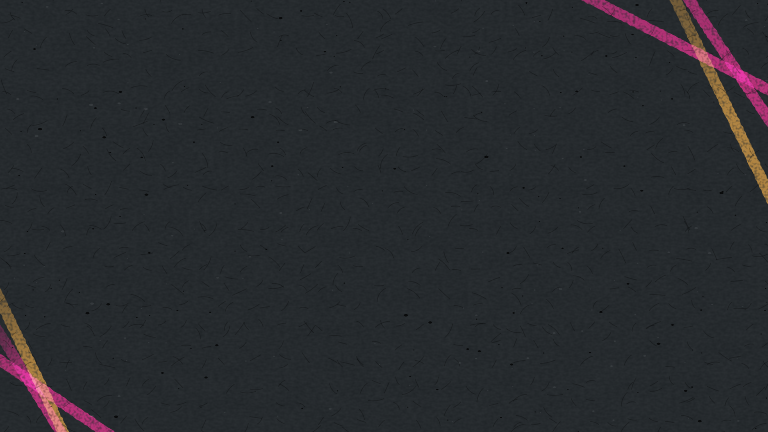
Give the GLSL for this background, as a WebGL 2 fragment shader.

```glsl
#version 300 es
precision highp float;

uniform vec2 u_resolution;
out vec4 fragColor;

#define PAPER vec3(0.147, 0.165, 0.178)
#define PINK vec3(0.66, 0.035, 0.35)
#define GOLD vec3(0.63, 0.42, 0.10)
#define HALF_WIDTH 0.0125
#define CHALK_GRAIN 0.65
#define PAPER_GRAIN 0.022
#define SPECK_CHANCE 0.30
#define FIBRE_CHANCE 0.55
#define FIBRE_DEPTH 0.30

vec2 hash2(vec2 p) {
    vec3 q = fract(p.xyx * vec3(0.1031, 0.1030, 0.0973));
    q += dot(q, q.yzx + 33.33);
    return fract((q.xx + q.yz) * q.zy);
}

float cornerSlope(vec2 cell, vec2 offset) {
    float angle = 6.2832 * hash2(cell).x;
    return dot(vec2(cos(angle), sin(angle)), offset);
}

float gradientNoise(vec2 p) {
    vec2 i = floor(p), f = fract(p), e = vec2(0.0, 1.0);
    vec2 w = f * f * f * (f * (f * 6.0 - 15.0) + 10.0);
    float low = mix(cornerSlope(i, f), cornerSlope(i + e.yx, f - e.yx), w.x);
    float high = mix(cornerSlope(i + e, f - e), cornerSlope(i + 1.0, f - 1.0), w.x);
    return mix(low, high, w.y);
}

float disc(float d, float radius, float px) {
    return 1.0 - smoothstep(radius - px * 0.6, radius + px * 0.6, d);
}

// Dark round flecks, at most one per grid cell
float specks(vec2 p, float size, float seed, float px) {
    vec2 cell = floor(p / size) + seed;
    vec2 place = 0.2 + 0.6 * hash2(cell);
    vec2 trait = hash2(cell + 71.0);
    vec2 d = (fract(p / size) - place) * size;
    d.y *= 1.0 + 0.7 * trait.y;
    float radius = mix(0.0012, 0.0048, pow(trait.y, 4.0));
    return step(trait.x, SPECK_CHANCE) * disc(length(d), radius, px);
}

// Short bent hairs, at most one per grid cell
float fibres(vec2 p, float size, float seed, float px) {
    vec2 cell = floor(p / size) + seed;
    vec2 trait = hash2(cell + 19.0);
    vec2 d = fract(p / size) - 0.35 - 0.3 * hash2(cell);
    float angle = 2.4 * (trait.y - 0.5);
    d = mat2(cos(angle), -sin(angle), sin(angle), cos(angle)) * d;
    d.y -= (trait.x - 0.3) * 4.0 * d.x * d.x;
    d.x -= clamp(d.x, -0.22, 0.22);
    return step(trait.x, FIBRE_CHANCE) * disc(length(d) * size, 0.0008, px);
}

// Screen-blended chalk line; its strength grows from "start" to 1
vec3 chalk(vec3 base, vec2 p, vec2 a, vec2 b, vec3 tint, float start, float px) {
    vec2 along = b - a;
    float t = dot(p - a, along) / dot(along, along);
    float d = length(p - a - along * clamp(t, 0.0, 1.0));
    float ragged = 0.0025 * gradientNoise(p * 110.0);
    float cover = disc(d, HALF_WIDTH + ragged, px);
    float grain = gradientNoise(p * 170.0) + 0.6 * gradientNoise(p * 65.0 + 9.0);
    float strength = mix(start, 1.0, smoothstep(0.05, 0.6, t));
    cover *= strength * clamp(0.92 + CHALK_GRAIN * grain, 0.0, 1.0);
    return 1.0 - (1.0 - base) * (1.0 - tint * cover);
}

void main() {
    vec2 p = gl_FragCoord.xy / u_resolution.y;
    float px = 1.0 / u_resolution.y;
    // Hold the right corner to the right edge at any aspect
    vec2 r = p - vec2(u_resolution.x * px - 1.7778, 0.0);

    // Paper grain, slightly stretched sideways
    float grain = gradientNoise(p * vec2(85.0, 150.0))
                + 0.6 * gradientNoise(p * vec2(190.0, 230.0) + 40.0)
                + 0.4 * gradientNoise(p * vec2(14.0, 24.0));
    vec3 col = PAPER + PAPER_GRAIN * grain;

    // Upper right strokes
    col = chalk(col, r, vec2(1.296, 1.039), vec2(1.852, 0.755), PINK, 0.85, px);
    col = chalk(col, r, vec2(1.565, 1.046), vec2(1.829, 0.650), PINK, 0.85, px);
    col = chalk(col, r, vec2(1.542, 1.046), vec2(1.810, 0.488), GOLD, 0.55, px);

    // Lower left strokes
    col = chalk(col, p, vec2(-0.030, 0.275), vec2(0.169, -0.046), PINK, 0.35, px);
    col = chalk(col, p, vec2(-0.046, 0.197), vec2(0.301, -0.039), PINK, 0.90, px);
    col = chalk(col, p, vec2(-0.023, 0.354), vec2(0.169, -0.049), GOLD, 0.60, px);

    // Hairs and flecks over everything
    for (int i = 0; i < 3; i++) {
        float layer = float(i);
        vec2 q = p + layer * vec2(0.37, 0.61);
        float seed = 50.0 + 37.0 * layer;
        col *= 1.0 - FIBRE_DEPTH * fibres(q, 0.045 + 0.017 * layer, seed, px);
        col *= 1.0 - 0.75 * specks(q, 0.075 + 0.035 * layer, seed, px);
    }
    // Sparse pale dust
    col += 0.06 * specks(p + 0.23, 0.06, 211.0, px);

    fragColor = vec4(col, 1.0);
}
```
